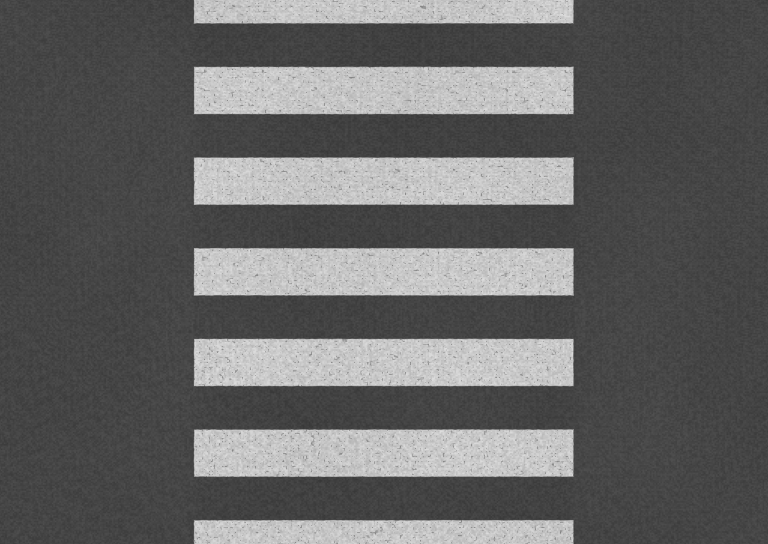
Give the GLSL for this pattern, as a WebGL 1 fragment shader.

```glsl
precision highp float;
// A zebra crossing seen from above: pale painted bars on dark asphalt.
// The bars are a repeated box distance; value noise at several scales
// gives the stone grain, the dark pits in the paint and the soft stains.

uniform vec2 u_resolution;

float hash(vec2 cell) {
  return fract(sin(dot(cell, vec2(127.1, 311.7))) * 43758.5453);
}

float valueNoise(vec2 p) {
  vec2 cell = floor(p);
  vec2 f = fract(p);
  f = f * f * (3.0 - 2.0 * f);
  float low = mix(hash(cell), hash(cell + vec2(1.0, 0.0)), f.x);
  float high = mix(hash(cell + vec2(0.0, 1.0)), hash(cell + vec2(1.0, 1.0)), f.x);
  return mix(low, high, f.y);
}

float stains(vec2 p) {
  float sum = 0.0;
  float weight = 0.5;
  for (int i = 0; i < 4; i++) {
    sum += weight * valueNoise(p);
    p = p * 2.1 + 17.3;
    weight *= 0.5;
  }
  return sum - 0.47;
}

// Signed distance to the bars, in canvas heights; six periods fill the height
float barDistance(vec2 uv, float aspect) {
  float across = (abs(uv.x - 0.4997) - 0.2470) * aspect;
  float along = abs(fract(uv.y * 6.0 + 0.498) - 0.5) / 6.0 - 0.0433;
  return max(across, along);
}

void main() {
  vec2 uv = gl_FragCoord.xy / u_resolution;
  float aspect = u_resolution.x / u_resolution.y;
  vec2 p = vec2(uv.x * aspect, uv.y);

  // Grain, fine and slightly coarser
  float fine = valueNoise(p * 362.0) - 0.5;
  float coarse = valueNoise(p * 190.0 + 41.0) - 0.5;
  float stain = stains(p * 5.0);

  // Asphalt, a little darker between the bars
  float lane = 1.0 - smoothstep(0.235, 0.26, abs(uv.x - 0.5));
  float asphalt = 0.272 - 0.012 * lane + 0.055 * fine + 0.025 * coarse + 0.035 * stain;

  // Paint with scattered dark pits
  float pits = smoothstep(0.74, 1.0, valueNoise(p * 330.0 + 93.0));
  float paint = 0.785 + 0.11 * fine + 0.06 * coarse + 0.05 * stain - 0.22 * pits;

  // Slightly worn, smoothed bar edges
  float edge = 0.6 / u_resolution.y + 0.0004;
  float d = barDistance(uv, aspect) + 0.0010 * coarse;
  float shade = mix(asphalt, paint, 1.0 - smoothstep(-edge, edge, d));

  gl_FragColor = vec4(vec3(shade), 1.0);
}
```
